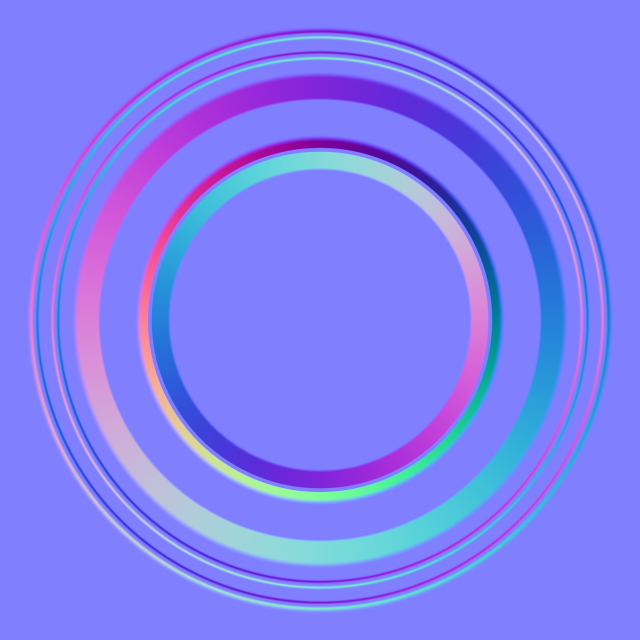
Write a three.js fragment shader that draws this texture map.

```glsl
#define BEVEL_SLOPE 0.71
#define WALL_SLOPE 0.985
#define LINE_SLOPE 0.82
#define CRISP 0.0011
#define LINE_WIDTH 0.0021
#define HALO_WIDTH 0.0042
#define GROOVE_RADIUS 0.4090
#define GROOVE_GAP 0.0091
#define GROOVE_STEP 0.0325

varying vec2 vUv;

// Ring mask with a separate softness for its inner and outer edge
float band(float r, float inner, float outer, float softIn, float softOut) {
  return smoothstep(inner - softIn, inner + softIn, r)
       * (1.0 - smoothstep(outer - softOut, outer + softOut, r));
}

// Fine line whose inner and outer flanks fall off at different rates
float fineLine(float r, float radius, float widthIn, float widthOut) {
  float d = r - radius;
  float t = d / (d < 0.0 ? widthIn : widthOut);
  return exp(-t * t);
}

// Signed radial tilt of the surface: positive leans outward
float radialSlope(float r) {
  float slope = 0.0;

  // Inner bevel, steep wall and broad outer bevel
  slope += BEVEL_SLOPE * band(r, 0.2357, 0.2630, 0.0030, CRISP);
  slope -= WALL_SLOPE * band(r, 0.2689, 0.2842, CRISP, 0.0055);
  slope -= BEVEL_SLOPE * band(r, 0.3450, 0.3830, 0.0025, 0.0055);

  // Pairs of engraved lines, the last one fading into the plate
  for (int i = 0; i < 2; i++) {
    float start = GROOVE_RADIUS + float(i) * GROOVE_STEP;
    float outerWidth = i == 1 ? HALO_WIDTH : LINE_WIDTH;
    slope += LINE_SLOPE * fineLine(r, start, LINE_WIDTH, LINE_WIDTH);
    slope -= LINE_SLOPE * fineLine(r, start + GROOVE_GAP, LINE_WIDTH, outerWidth);
  }
  return clamp(slope, -1.0, 1.0);
}

void main() {
  vec2 p = vUv - 0.5;
  float r = length(p);
  vec2 outward = p / max(r, 0.0001);

  // Unit normal packed into colour
  float slope = radialSlope(r);
  vec3 normal = vec3(outward * slope, sqrt(1.0 - slope * slope));
  gl_FragColor = vec4(normal * 0.5 + 0.5, 1.0);
}
```
